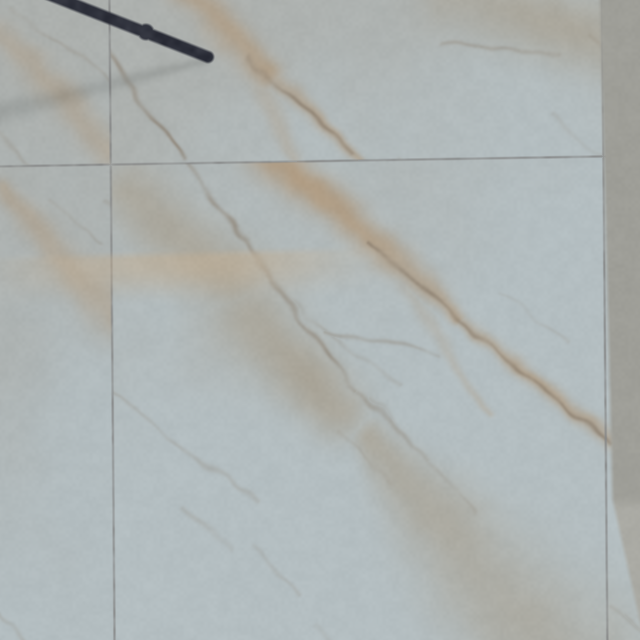
Write a WebGL 1 fragment shader that draws this texture.

```glsl
precision highp float;
// Pale marble wall tiles with diagonal gold veins, thin grout and a plain right border.
// A slightly skewed tile grid clips noise-warped streaks; soft bands give the colour,
// thin broken lines the cracks. A dark rod and warm light lie on top.
uniform vec2 u_resolution;

#define TILE_SIZE 0.77
#define GROUT_WIDTH 0.0032
#define HAIRLINES 7
#define WARP 0.026
#define GRAIN 0.014
#define COOL vec3(0.705, 0.745, 0.757)
#define GREY vec3(0.675, 0.69, 0.68)
#define BEIGE vec3(0.665, 0.65, 0.605)
#define GOLD vec3(0.685, 0.59, 0.475)
#define CRACK vec3(0.53, 0.48, 0.42)
#define GROUT vec3(0.53, 0.535, 0.535)
#define BORDER vec3(0.62, 0.62, 0.595)

float hash(vec2 p) {
  vec3 q = fract(vec3(p.xyx) * 0.1031);
  q += dot(q, q.yzx + 33.33);
  return fract((q.x + q.y) * q.z);
}

float noise(vec2 p) {
  vec2 i = floor(p), f = fract(p);
  f = f * f * (3.0 - 2.0 * f);
  return mix(mix(hash(i), hash(i + vec2(1, 0)), f.x),
             mix(hash(i + vec2(0, 1)), hash(i + vec2(1, 1)), f.x), f.y);
}

float fbm(vec2 p) {
  float sum = 0.0, amp = 0.5;
  for (int i = 0; i < 4; i++) {
    sum += amp * noise(p);
    p = p * 2.03 + 17.0;
    amp *= 0.5;
  }
  return sum;
}

// Distance to a segment, and the position along it
vec2 segment(vec2 p, vec2 a, vec2 b) {
  vec2 d = b - a;
  float t = clamp(dot(p - a, d) / dot(d, d), 0.0, 1.0);
  return vec2(length(p - a - d * t), t);
}

// Soft band whose width runs from w0 to w1
float band(vec2 p, vec2 a, vec2 b, float w0, float w1) {
  vec2 s = segment(p, a, b);
  float d = s.x / mix(w0, w1, s.y);
  return exp(-d * d);
}

// Thin crack of uneven strength
float crack(vec2 p, vec2 a, vec2 b, float w) {
  return band(p, a, b, w, w) * (0.3 + 0.7 * noise(p * 31.0));
}

vec3 marble(vec2 p, vec2 id) {
  vec2 warp = vec2(fbm(p * 8.0 + 3.0), fbm(p * 8.0 + 41.0)) - 0.47;
  vec2 q = p + WARP * warp + 0.006 * (noise(p * 38.0) - 0.5);
  float cloud = fbm(p * vec2(6.0, 5.0) + id * 9.0);
  float right = step(-0.5, id.x), lower = 1.0 - step(-0.5, id.y);

  float cool = smoothstep(0.1, 0.8, 0.5 * p.x + 0.75 * (1.0 - p.y) + 0.45 * (cloud - 0.4));
  vec3 col = mix(GREY, COOL, cool) + 0.012 * (hash(id + 7.0) - 0.5);
  float beige = 0.0, gold = 0.0, dark = 0.0;

  if (right * lower > 0.5) {
    beige = max(band(q, vec2(0.20, 0.70), vec2(0.36, 0.56), 0.04, 0.06),
                band(q, vec2(0.39, 0.50), vec2(0.53, 0.36), 0.07, 0.05));
    beige = max(beige, band(q, vec2(0.58, 0.31), vec2(0.87, -0.03), 0.03, 0.12));
    gold = band(q, vec2(0.417, 0.76), vec2(0.61, 0.605), 0.032, 0.025);
    gold = max(gold, band(q, vec2(0.61, 0.605), vec2(0.72, 0.505), 0.028, 0.012));
    gold = max(gold, 0.7 * band(q, vec2(0.72, 0.505), vec2(0.955, 0.315), 0.011, 0.014));
    gold = max(gold, 0.35 * band(q, vec2(0.63, 0.56), vec2(0.77, 0.35), 0.014, 0.006));
    dark = crack(q, vec2(0.58, 0.62), vec2(0.955, 0.31), 0.004);
    dark = max(dark, crack(q, vec2(0.285, 0.75), vec2(0.56, 0.39), 0.0045));
    dark = max(dark, 0.6 * crack(q, vec2(0.56, 0.39), vec2(0.67, 0.28), 0.005));
    dark = max(dark, 0.5 * crack(q, vec2(0.51, 0.485), vec2(0.69, 0.44), 0.004));
    dark = max(dark, 0.45 * crack(q, vec2(0.18, 0.39), vec2(0.40, 0.215), 0.004));
  } else if (right > 0.5) {
    beige = band(q, vec2(0.70, 1.01), vec2(0.94, 0.94), 0.05, 0.06);
    gold = band(q, vec2(0.29, 1.02), vec2(0.42, 0.89), 0.027, 0.02);
    gold = max(gold, 0.6 * band(q, vec2(0.42, 0.89), vec2(0.56, 0.75), 0.015, 0.008));
    gold = max(gold, 0.3 * band(q, vec2(0.40, 0.90), vec2(0.46, 0.75), 0.016, 0.01));
    dark = crack(q, vec2(0.39, 0.91), vec2(0.55, 0.76), 0.004);
    dark = max(dark, crack(q, vec2(0.17, 0.92), vec2(0.285, 0.75), 0.0045));
    dark = max(dark, 0.5 * crack(q, vec2(0.69, 0.93), vec2(0.87, 0.915), 0.004));
  } else {
    gold = 0.45 * mix(band(q, vec2(0.0, 0.95), vec2(0.17, 0.76), 0.02, 0.025),
                      band(q, vec2(0.01, 0.70), vec2(0.18, 0.51), 0.015, 0.035) * 1.3, lower);
  }

  // Scattered faint hairlines, all leaning down to the right
  for (int i = 0; i < HAIRLINES; i++) {
    vec2 seed = id * 13.0 + float(i) * 5.7 + 50.0;
    vec2 start = vec2(hash(seed), hash(seed + 2.3)) * TILE_SIZE + id * TILE_SIZE + vec2(0.17, 0.75);
    vec2 reach = vec2(0.13, -0.09 - 0.06 * hash(seed + 4.1)) * (0.5 + hash(seed + 8.9));
    dark = max(dark, 0.3 * crack(q, start, start + reach, 0.004));
  }
  col = mix(col, BEIGE, beige * (0.55 + 0.6 * cloud));
  col = mix(col, GOLD, gold * (0.4 + 0.75 * cloud));
  return mix(col, CRACK, dark * 0.65);
}

void main() {
  vec2 p = gl_FragCoord.xy / u_resolution;
  float aa = 1.2 / min(u_resolution.x, u_resolution.y);

  // Tile grid and grout
  vec2 grid = (p - vec2(0.179 - 0.008 * p.y, 0.74 + 0.0165 * p.x)) / TILE_SIZE;
  vec2 joint = abs(fract(grid + 0.5) - 0.5) * TILE_SIZE;
  vec3 col = marble(p, floor(grid));
  float seam = 1.0 - smoothstep(0.0, GROUT_WIDTH * 0.5 + aa, min(joint.x, joint.y));
  col = mix(col, GROUT, seam * (0.5 + 0.45 * noise(p * 70.0)));

  // Warm reflected light, sharp above and fading below
  float drop = 0.6 + 0.025 * p.x - p.y;
  float glow = smoothstep(-0.005, 0.012, drop) * (1.0 - smoothstep(0.02, 0.085, drop));
  glow *= smoothstep(-0.1, 0.25, p.x) * (1.0 - smoothstep(0.35, 0.65, p.x));
  col = mix(col, vec3(0.75, 0.685, 0.59), glow * 0.6);

  // Plain border on the right
  float edge = 0.9625 - 0.025 * p.y + 0.2 * max(0.0, 0.22 - p.y);
  vec3 border = BORDER + 0.045 * (1.0 - smoothstep(0.2, 0.23, p.y));
  col = mix(col, border, smoothstep(-0.003 - aa, 0.003 + aa, p.x - edge));

  // Rod with a collar, and its shadow
  col -= 0.06 * band(p, vec2(-0.02, 0.82), vec2(0.32, 0.905), 0.018, 0.007);
  float rod = segment(p, vec2(0.06, 1.015), vec2(0.325, 0.911)).x - 0.008;
  rod = min(rod, length(p - vec2(0.228, 0.95)) - 0.0115);
  vec3 rodColor = vec3(0.15, 0.16, 0.2) + 0.06 * noise(p * 90.0);
  col = mix(rodColor, col, smoothstep(-aa, aa + 0.002, rod));

  col += GRAIN * (noise(p * 190.0) + noise(p * 60.0) - 1.0);
  gl_FragColor = vec4(col, 1.0);
}
```
